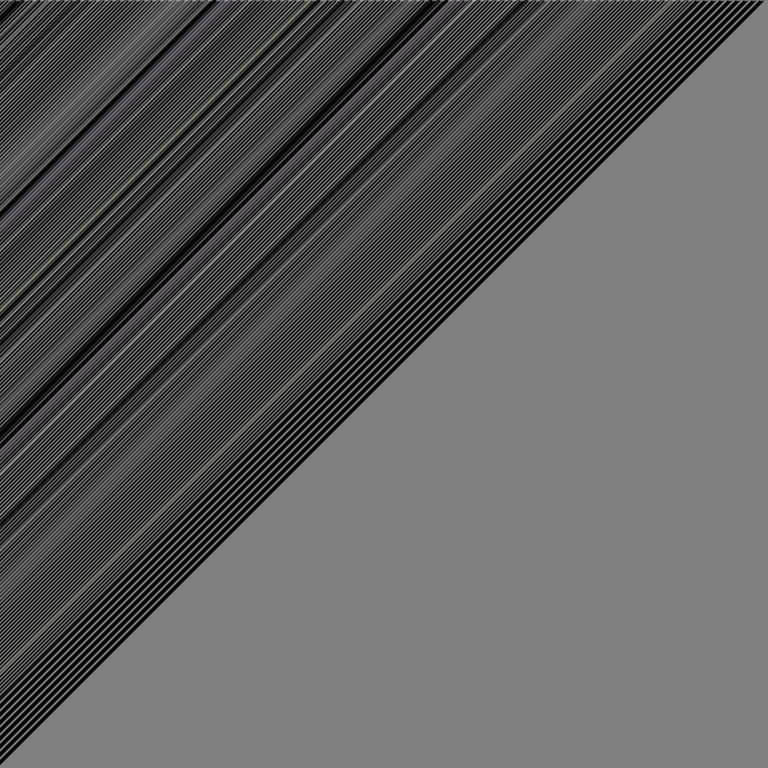
This background is drawn by a WebGL 1 fragment shader. Its source:

```glsl
precision highp float;
// Fine diagonal stripes in uneven bands over the upper left, plain gray below the diagonal.

uniform vec2 u_resolution;

const vec3 INK = vec3(0.015);
const vec3 GRAY = vec3(0.5);
const vec3 GREENISH = vec3(0.50, 0.53, 0.48);
const vec3 PURPLISH = vec3(0.51, 0.48, 0.53);

float hash(float n) {
  return fract(sin(n * 127.1 + 3.7) * 4375.85);
}

// One-dimensional gradient noise, roughly -1 to 1.
float gradientNoise(float t) {
  float cell = floor(t);
  float f = t - cell;
  float left = (hash(cell) * 2.0 - 1.0) * f;
  float right = (hash(cell + 1.0) * 2.0 - 1.0) * (f - 1.0);
  return 2.0 * mix(left, right, f * f * f * (f * (f * 6.0 - 15.0) + 10.0));
}

// Soft bump of the given half width.
float band(float d, float center, float halfWidth) {
  float t = (d - center) / halfWidth;
  return exp(-t * t);
}

// Running area under a train of unit-spaced pulses.
float pulseArea(float t, float duty) {
  return floor(t) * duty + min(fract(t), duty);
}

// Pulse train averaged over the pixel footprint.
float stripes(float d, float pitch, float duty, float footprint) {
  float t = d / pitch;
  float w = footprint / pitch;
  return (pulseArea(t + 0.5 * w, duty) - pulseArea(t - 0.5 * w, duty)) / w;
}

// Broad and narrow bands where the lines crowd together.
float brightBands(float d) {
  return 0.55 * band(d, 0.765, 0.025) + 0.45 * band(d, 0.703, 0.008)
       + 0.60 * band(d, 0.596, 0.003) + 0.50 * band(d, 0.466, 0.010)
       + 0.55 * band(d, 0.408, 0.004) + 0.45 * band(d, 0.232, 0.014)
       + 0.75 * band(d, 0.125, 0.003);
}

// Gaps where the lines drop out.
float darkBands(float d) {
  return band(d, 0.974, 0.006) + band(d, 0.720, 0.004)
       + band(d, 0.586, 0.003) + band(d, 0.551, 0.004)
       + band(d, 0.434, 0.007) + band(d, 0.418, 0.003)
       + band(d, 0.316, 0.004);
}

// Brightness of the striped area at distance d above the diagonal.
float stripeLevel(float d, float footprint) {
  float fine = stripes(d, 1.0 / 192.0, 0.5, footprint);
  float coarse = stripes(d, 1.0 / 96.0, 0.34, footprint);
  float wide = stripes(d, 1.0 / 61.0, 0.45, footprint);

  // Uneven grouping, calmer close to the diagonal.
  float uneven = smoothstep(0.08, 0.4, d);
  float grouping = gradientNoise(d * 90.0) + 0.6 * gradientNoise(d * 211.0);
  float lines = mix(fine, wide, uneven * smoothstep(0.0, 0.6, grouping) * 0.6);
  lines *= 1.0 + 0.5 * uneven * grouping;
  lines = mix(coarse, lines, smoothstep(0.085, 0.105, d));

  lines = mix(lines, 0.95, clamp(brightBands(d), 0.0, 0.8));
  return clamp(lines * (1.0 - min(darkBands(d), 1.0)), 0.0, 1.1);
}

// Line colour, faintly tinted in a few bands.
vec3 lineColor(float d) {
  vec3 color = mix(GRAY, GREENISH, band(d, 0.125, 0.006) + band(d, 0.596, 0.006));
  return mix(color, PURPLISH, band(d, 0.703, 0.012) + band(d, 0.408, 0.012));
}

void main() {
  vec2 uv = gl_FragCoord.xy / u_resolution;
  float pixel = 1.0 / min(u_resolution.x, u_resolution.y);
  float footprint = 1.4 * pixel;
  float d = uv.y - uv.x;

  vec3 striped = mix(INK, lineColor(d), stripeLevel(d, footprint));

  // Thin dashed line along the top edge.
  float topEdge = smoothstep(1.0 - 2.0 * pixel, 1.0, uv.y);
  float dashes = stripes(uv.x, 1.0 / 96.0, 0.6, pixel);
  striped = mix(striped, vec3(0.8), 0.6 * topEdge * dashes);

  // The diagonal boundary, smoothed over about one pixel.
  float edge = smoothstep(-0.7 * footprint, 0.7 * footprint, d - 0.003);
  gl_FragColor = vec4(mix(GRAY, striped, edge), 1.0);
}
```
